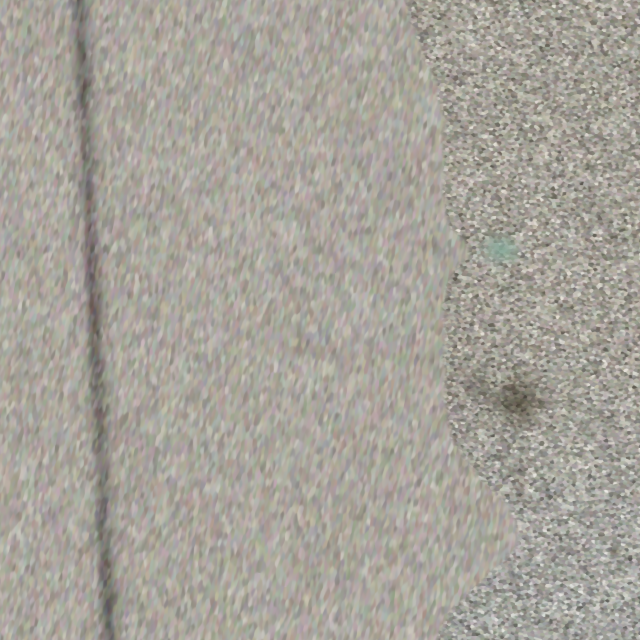
Give the GLSL for this texture, as a Shadertoy shader.

```glsl
// Weathered concrete: a smooth streaked slab with a dark seam beside coarse stained grit.

vec3 hash3(vec2 cell) {
    vec3 h = fract(cell.xyx * vec3(0.1031, 0.103, 0.0973));
    h += dot(h, h.yxz + 33.33);
    return fract((h.xxy + h.yzz) * h.zyx);
}

// Smooth cellular noise: nearby cells blend their random colours; centred on zero.
vec3 grains(vec2 p, float sharpness) {
    vec2 base = floor(p);
    vec3 sum = vec3(0.0);
    float total = 0.0;
    for (int j = -1; j <= 1; j++) {
        for (int i = -1; i <= 1; i++) {
            vec2 cell = base + vec2(i, j);
            vec2 offset = cell + hash3(cell + 71.0).xy - p;
            float weight = exp(-sharpness * dot(offset, offset));
            sum += weight * hash3(cell);
            total += weight;
        }
    }
    return sum / max(total, 1e-5) - 0.5;
}

// Splits grain colour into brightness and tint, each with its own strength.
vec3 grade(vec3 grain, float brightness, float tint) {
    float lum = dot(grain, vec3(1.0 / 3.0));
    return brightness * lum + tint * (grain - lum);
}

float blob(vec2 p, vec2 centre, vec2 radius) {
    vec2 d = (p - centre) / radius;
    return exp(-dot(d, d));
}

float bump(float x, float centre, float width) {
    float d = (x - centre) / width;
    return exp(-d * d);
}

// Horizontal position of the border between slab and grit.
float borderX(float y) {
    float x = 0.694 - 0.060 * smoothstep(0.80, 1.02, y) - 0.014 * (1.0 - smoothstep(0.0, 0.07, y));
    x += 0.117 * bump(y, 0.165, y > 0.165 ? 0.104 : 0.086);
    x += 0.038 * bump(y, 0.608, 0.036);
    return x + 0.0015 * sin(y * 95.0) + 0.001 * sin(y * 211.0 + 1.0);
}

void mainImage(out vec4 fragColor, in vec2 fragCoord) {
    vec2 uv = fragCoord / iResolution.xy;

    // Broad mottling from layered sines
    float mottle = sin(uv.x * 17.0 + 2.0 * sin(uv.y * 9.0))
                 + sin(uv.y * 23.0 + 2.0 * sin(uv.x * 13.0 + 1.0))
                 + 0.6 * sin(uv.x * 41.0 - uv.y * 37.0);

    // Slab: tall, softly tinted grains leaning to the right
    vec2 leaning = vec2(uv.x - 0.17 * uv.y, uv.y);
    vec3 slab = vec3(0.668, 0.651, 0.617) + 0.002 * mottle;
    slab += grade(grains(leaning * vec2(225.0, 96.0), 3.5), 0.31, 0.085);
    slab += grade(grains(leaning * vec2(80.0, 42.0) + 40.0, 3.0), 0.05, 0.02);
    slab -= 0.025 * blob(uv, vec2(0.49, 0.46), vec2(0.07, 0.018));

    // Seam: soft dark core within a faint halo
    float seamOffset = uv.x - (0.171 - 0.047 * uv.y);
    float wear = 0.88 + 0.12 * sin(uv.y * 14.0 + 1.0);
    float seam = 0.205 * wear * bump(seamOffset, 0.0, 0.0122)
               + 0.03 * bump(seamOffset, 0.004, 0.026);
    vec3 seamTint = mix(vec3(1.0, 0.98, 0.93), vec3(0.96, 1.02, 0.88), bump(uv.y, 0.62, 0.16));
    slab -= seam * seamTint;

    // Grit: fine grains with strong contrast, cooler towards the bottom
    vec2 slanted = vec2(uv.x + 0.3 * uv.y, uv.y - 0.15 * uv.x);
    vec3 grit = mix(vec3(0.642, 0.640, 0.620), vec3(0.640, 0.625, 0.588), smoothstep(0.1, 0.5, uv.y));
    grit += 0.002 * mottle;
    grit += grade(grains(slanted * vec2(190.0, 240.0) + 90.0, 5.0), 0.61, 0.05);
    grit += grade(grains(slanted * vec2(75.0, 95.0) + 17.0, 3.0), 0.05, 0.02);

    // Stains on the grit
    float stain = 0.95 * blob(uv, vec2(0.810, 0.371), vec2(0.036, 0.034))
                + 0.30 * blob(uv, vec2(0.740, 0.400), vec2(0.032, 0.035))
                + 0.60 * blob(uv, vec2(0.960, 0.140), vec2(0.009, 0.008))
                + 0.15 * blob(uv, vec2(0.813, 0.250), vec2(0.008, 0.055));
    grit *= 1.0 - min(stain, 1.0) * vec3(0.40, 0.42, 0.48);
    float teal = blob(uv, vec2(0.783, 0.610), vec2(0.024, 0.020));
    grit = mix(grit, vec3(0.49, 0.64, 0.58), 0.75 * teal);

    // Join the two surfaces, with a faint shadow just past the border
    float beyond = uv.x - borderX(uv.y);
    grit -= 0.025 * bump(beyond, 0.006, 0.012) * smoothstep(0.2, 0.35, uv.y);
    vec3 color = mix(slab, grit, smoothstep(-0.006, 0.006, beyond));

    fragColor = vec4(clamp(color, 0.0, 1.0), 1.0);
}
```
